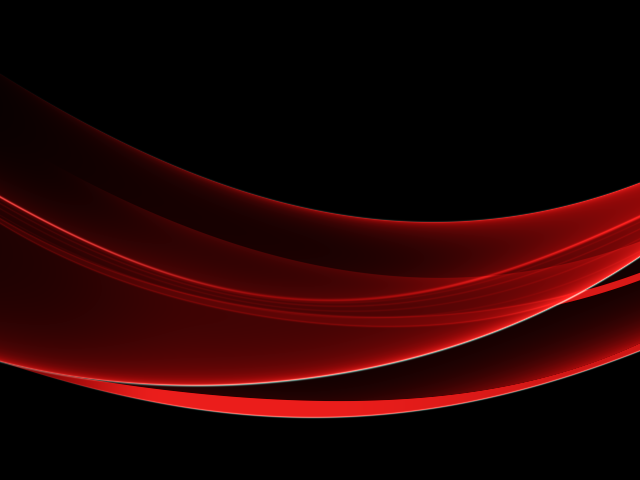
This background is drawn by a Shadertoy shader. Its source:

```glsl
const vec3 DEEP_RED = vec3(1.0, 0.055, 0.055);
const vec3 HOT_RED = vec3(1.0, 0.13, 0.12);
const vec3 HIGHLIGHT = vec3(0.35, 0.62, 0.58);
const float SHEET_BASE = 0.075;
const float LINE_WIDTH = 0.0022;
const int STRANDS = 5;

// Quartic through five heights spaced evenly across the canvas
float curve(float x, float start, vec4 next) {
    float t = 4.0 * x;
    vec4 d1 = next - vec4(start, next.xyz);
    vec3 d2 = d1.yzw - d1.xyz;
    vec2 d3 = d2.yz - d2.xy;
    float c2 = t * (t - 1.0) / 2.0;
    float c3 = c2 * (t - 2.0) / 3.0;
    float c4 = c3 * (t - 3.0) / 4.0;
    return start + t * d1.x + c2 * d2.x + c3 * d3.x + c4 * (d3.y - d3.x);
}

// Soft step, one where d is positive
float inside(float d) {
    float soft = 0.75 / iResolution.y;
    return smoothstep(-soft, soft, d);
}

// Glow on the positive side of an edge
float glow(float d, float width) {
    return inside(d) * exp(-max(d, 0.0) / width);
}

float line(float d, float width) {
    float w = max(width, 0.6 / iResolution.y);
    return exp(-d * d / (w * w));
}

void mainImage(out vec4 fragColor, in vec2 fragCoord) {
    vec2 uv = fragCoord / iResolution.xy;
    float x = uv.x;
    float right = smoothstep(0.45, 1.0, x);
    float left = 1.0 - smoothstep(0.0, 0.45, x);

    // Signed heights above each edge
    float top = uv.y - curve(x, 0.847, vec4(0.668, 0.561, 0.542, 0.620));
    float fold = uv.y - curve(x, 0.722, vec4(0.550, 0.446, 0.424, 0.497));
    float crease = uv.y - curve(x, 0.590, vec4(0.436, 0.375, 0.420, 0.549));
    float band = uv.y - curve(x, 0.545, vec4(0.403, 0.344, 0.352, 0.432));
    float hem = uv.y - curve(x, 0.535, vec4(0.389, 0.326, 0.333, 0.445));
    float rim = uv.y - curve(x, 0.2465, vec4(0.198, 0.215, 0.297, 0.465));
    float inner = uv.y - curve(x, 0.2465, vec4(0.189, 0.165, 0.186, 0.285));
    float base = uv.y - curve(x, 0.2465, vec4(0.160, 0.130, 0.167, 0.269));

    // Upper sheet with its glowing outline
    float topLight = smoothstep(-0.12, 0.6, x);
    float sheet = SHEET_BASE * smoothstep(-0.25, 0.3, x);
    sheet += topLight * (0.32 * glow(-top, 0.005)
        + (0.34 + 0.15 * right) * glow(-top, 0.022 + 0.035 * right));

    // Inner folds
    float foldLight = smoothstep(0.05, 0.32, x);
    sheet += foldLight * (0.06 * inside(-fold) + 0.14 * glow(-fold, 0.018));
    sheet += (0.17 + 0.12 * right) * glow(crease, 0.045);
    sheet += (0.22 + 0.32 * left + 0.2 * right) * line(crease, LINE_WIDTH * 1.4);
    sheet += 0.08 * inside(-crease) + 0.08 * glow(-crease, 0.03);
    sheet += 0.10 * inside(-band) * inside(hem);
    sheet += 0.13 * line(band, LINE_WIDTH) + 0.14 * line(hem, LINE_WIDTH);

    // Fine strands between the crease and the hem
    for (int i = 1; i <= STRANDS; i++) {
        float k = float(i) / float(STRANDS + 1);
        float strength = 0.05 + 0.05 * fract(float(i) * 0.618);
        sheet += strength * line(mix(crease, hem, k * k), LINE_WIDTH * 0.9);
    }

    // Light gathered on the lower rim
    sheet += (0.40 + 0.1 * right) * glow(rim, 0.010 + 0.012 * right);
    sheet += 0.30 * glow(rim, 0.055 + 0.045 * right);
    sheet *= inside(-top) * inside(rim);

    // Lower sheet, its bright ribbon and the strip at the right
    float lower = 0.05 + 0.10 * glow(inner, 0.03);
    lower += right * (0.55 * glow(base, 0.055) + 0.2 * glow(base, 0.02));
    float ribbonLight = 0.5 + 0.42 * smoothstep(0.03, 0.25, x);
    float ribbon = inside(-inner) * ribbonLight * (1.0 - 0.12 * right);
    lower = max(lower, ribbon);
    float strip = inside(-band) * inside(band + 0.016) * smoothstep(0.8, 0.9, x);
    lower = max(lower, 0.85 * strip);
    lower *= inside(base) * inside(-rim);

    // Red ramp and pale edge lines
    float light = min(sheet + lower, 1.0);
    vec3 color = light * mix(DEEP_RED, HOT_RED, smoothstep(0.5, 1.0, light));
    float rimLine = line(rim, LINE_WIDTH) * (0.45 + 0.55 * smoothstep(0.1, 0.35, x));
    float baseLine = line(base, LINE_WIDTH * 0.8) * smoothstep(0.0, 0.4, x);
    float creaseLine = 0.3 * left * line(crease, LINE_WIDTH);
    float topLine = 0.18 * topLight * line(top, LINE_WIDTH * 0.8);
    color += HIGHLIGHT * (rimLine + 0.7 * baseLine + creaseLine + topLine);

    fragColor = vec4(clamp(color, 0.0, 1.0), 1.0);
}
```
